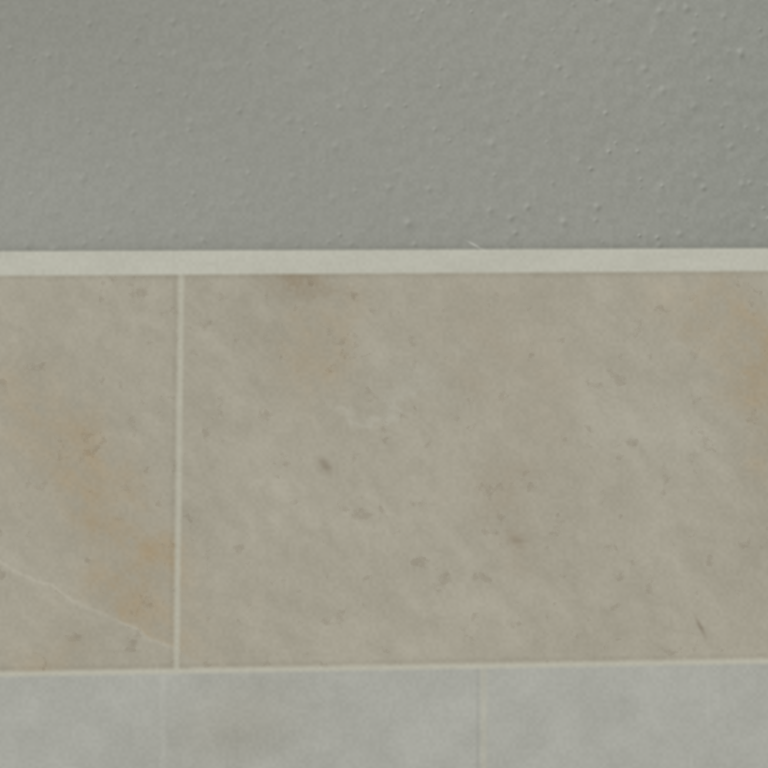
A WebGL 1 fragment shader for this texture:

```glsl
precision highp float;
uniform vec2 u_resolution;
#define WALL vec3(0.571, 0.574, 0.541)
#define TILE vec3(0.640, 0.621, 0.560)
#define LOWER_TILE vec3(0.650, 0.652, 0.618)
#define TRIM vec3(0.718, 0.716, 0.664)
#define GROUT vec3(0.700, 0.692, 0.630)
#define STAIN vec3(-0.012, -0.038, -0.066)
#define BUMP_CELLS 42.0
#define BUMP_LIGHT 0.13
#define GRAIN 0.022
#define EDGE_BLUR 0.0034

float hash(vec2 p) {
  vec3 q = fract(p.xyx * 0.1031);
  q += dot(q, q.yzx + 33.33);
  return fract((q.x + q.y) * q.z);
}
float noise(vec2 p) {
  vec2 i = floor(p), f = fract(p);
  f = f * f * (3.0 - 2.0 * f);
  return mix(mix(hash(i), hash(i + vec2(1.0, 0.0)), f.x),
             mix(hash(i + vec2(0.0, 1.0)), hash(i + 1.0), f.x), f.y);
}
float fbm(vec2 p) {
  float sum = 0.0, amp = 0.5;
  for (int i = 0; i < 5; i++) {
    sum += amp * noise(p);
    p = mat2(0.8, 0.6, -0.6, 0.8) * p * 2.03 + 17.0;
    amp *= 0.5;
  }
  return sum;
}
float above(float edge, float v) {
  float w = max(EDGE_BLUR, 0.75 / u_resolution.y);
  return smoothstep(edge - w, edge + w, v);
}
float line(float d, float halfWidth) {
  return 1.0 - above(halfWidth, abs(d));
}
// Soft ellipse, turned by an angle
float blot(vec2 p, vec2 center, vec2 radius, float angle) {
  vec2 d = p - center;
  float c = cos(angle), s = sin(angle);
  d = vec2(c * d.x + s * d.y, c * d.y - s * d.x) / radius;
  return exp(-dot(d, d));
}
// Scattered paint bumps: lit on the upper left, shaded below
float bumps(vec2 p) {
  vec2 g = p * BUMP_CELLS, cell = floor(g);
  float light = 0.0;
  for (int k = 0; k < 9; k++) {
    vec2 id = cell + vec2(mod(float(k), 3.0), floor(float(k) / 3.0)) - 1.0;
    vec2 d = g - id - vec2(hash(id + 3.0), hash(id + 71.0));
    float r = mix(0.10, 0.21, hash(id + 29.0));
    float present = step(0.55, hash(id + 113.0)) * hash(id + 7.0);
    light += present * dot(d, vec2(-0.6, 0.8)) / r * exp(-dot(d, d) / (r * r));
  }
  return light;
}
vec3 wall(vec2 p) {
  vec3 c = WALL + 0.018 * (fbm(p * 4.0) - 0.5);
  c += vec3(0.008, 0.009, 0.010) * blot(p, vec2(0.1, 0.74), vec2(0.4, 0.09), 0.0);
  c -= 0.018 * smoothstep(0.45, 0.0, p.x) * smoothstep(0.78, 1.0, p.y);
  c -= vec3(0.016, 0.011, 0.010) * smoothstep(0.75, 1.0, p.x);
  float relief = fbm(p * 70.0) - fbm(p * 70.0 + vec2(-0.35, 0.45));
  return c + BUMP_LIGHT * (0.55 + 0.45 * smoothstep(0.3, 0.8, p.x)) * (bumps(p) + 0.32 * relief);
}
vec3 stone(vec2 p) {
  vec2 warp = vec2(fbm(p * 18.0), fbm(p * 18.0 + 40.0)) - 0.5;
  vec2 q = p + 0.13 * warp;
  vec2 grain = vec2(p.x - p.y, 1.6 * (p.x + p.y));
  float mottle = fbm(grain * 24.0 + 90.0);
  vec3 c = TILE + 0.045 * (fbm(p * 8.0 + 5.0) - 0.48) + 0.055 * (mottle - 0.48);
  // Ochre stains, the largest cut off by a pale vein
  float vein = p.y - 0.265 + 0.48 * p.x + 0.025 * warp.x;
  float stain = 0.9 * blot(q, vec2(0.165, 0.28), vec2(0.15, 0.055), -1.05) * above(0.0, vein);
  stain += 0.35 * blot(q, vec2(0.05, 0.45), vec2(0.10, 0.07), -0.5);
  stain += 0.45 * blot(q, vec2(0.40, 0.55), vec2(0.038, 0.08), -0.1);
  stain += 0.65 * blot(q, vec2(0.95, 0.56), vec2(0.10, 0.035), -0.6);
  stain += 0.6 * blot(q, vec2(0.99, 0.47), vec2(0.028, 0.08), 0.1);
  stain += 0.35 * blot(q, vec2(0.07, 0.16), vec2(0.035, 0.03), 0.0);
  c += STAIN * stain * max(0.0, 2.8 * mottle - 0.4);
  c += 0.028 * exp(-vein * vein / 0.000014) * (1.0 - above(0.23, p.x));
  // Grey shadows, pale patches and dark flecks
  float shade = 0.8 * blot(q, vec2(0.655, 0.32), vec2(0.04, 0.065), 0.2);
  shade += 1.1 * blot(q, vec2(0.385, 0.632), vec2(0.04, 0.012), -0.2);
  shade += 0.5 * blot(q, vec2(0.66, 0.54), vec2(0.13, 0.06), -1.0);
  c -= vec3(0.032, 0.042, 0.048) * shade * max(0.0, 2.4 * mottle - 0.2);
  float pale = blot(q, vec2(0.54, 0.495), vec2(0.05, 0.025), 0.3);
  pale += 0.9 * blot(q, vec2(0.51, 0.467), vec2(0.07, 0.008), 0.1);
  pale += 0.6 * blot(q, vec2(0.86, 0.45), vec2(0.09, 0.10), 0.0);
  c += vec3(0.020, 0.024, 0.027) * pale;
  float fleck = blot(p, vec2(0.423, 0.394), vec2(0.012, 0.006), -0.8);
  fleck += blot(p, vec2(0.912, 0.184), vec2(0.015, 0.003), -1.1);
  fleck += 0.6 * blot(p, vec2(0.672, 0.296), vec2(0.012, 0.007), 0.0);
  fleck += 0.45 * smoothstep(0.65, 0.82, fbm(p * 52.0 + 31.0));
  return c - vec3(0.08, 0.09, 0.09) * fleck;
}
vec3 lowerStone(vec2 p) {
  vec3 c = LOWER_TILE + 0.06 * (fbm(p * 26.0 + 60.0) - 0.48);
  c -= vec3(0.020, 0.026, 0.034) * blot(p, vec2(0.31, 0.055), vec2(0.09, 0.06), 0.4);
  c += 0.014 * line(p.x - 0.212, 0.004) - 0.025 * line(p.x - 0.622, 0.002);
  return c + vec3(0.020, 0.015, 0.000) * line(p.x - 0.630, 0.004);
}
void main() {
  vec2 p = gl_FragCoord.xy / u_resolution;
  float trimTop = 0.673 + 0.004 * p.x, trimBottom = 0.641 + 0.006 * p.x;
  float row = p.y - 0.122 - 0.017 * p.x, joint = p.x - 0.230 - 0.012 * (p.y - 0.13);
  // Tiles and joints
  vec3 c = mix(stone(p), GROUT, 0.85 * line(joint, 0.0036)) - 0.02 * line(joint + 0.008, 0.002);
  c = mix(lowerStone(p), c, above(0.0, row)) - 0.02 * line(row - 0.008, 0.002);
  c = mix(c, GROUT + 0.01, 0.9 * line(row, 0.0032));
  // Trim strip and painted wall
  c -= 0.03 * smoothstep(trimBottom - 0.010, trimBottom, p.y);
  c = mix(c, TRIM + 0.02 * (noise(p * vec2(20.0, 90.0)) - 0.5), above(trimBottom, p.y));
  c = mix(c, wall(p) - 0.06 * exp(-abs(p.y - trimTop) / 0.005), above(trimTop, p.y));
  c += 0.09 * blot(p, vec2(0.618, 0.681), vec2(0.010, 0.002), -0.5);
  gl_FragColor = vec4(c + GRAIN * (noise(p * 230.0) - 0.5), 1.0);
}
```
